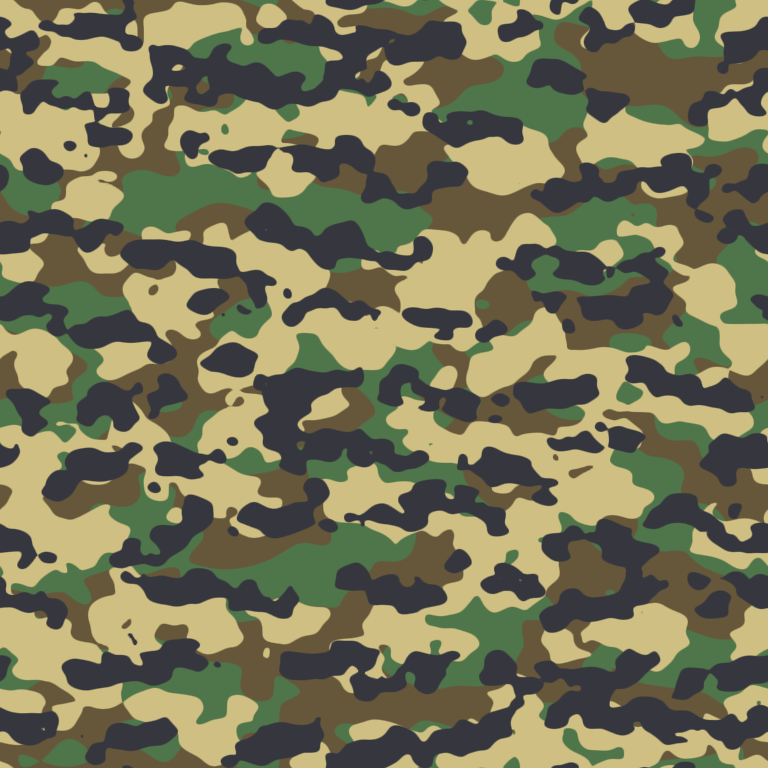
A WebGL 2 fragment shader for this pattern:

```glsl
#version 300 es
precision highp float;

uniform vec2 u_resolution;
out vec4 fragColor;

const float PI = 3.14159;
const int WAVES = 12;
const int LOBES = 6;

const vec3 TAN = vec3(0.81, 0.75, 0.51);
const vec3 BROWN = vec3(0.40, 0.34, 0.23);
const vec3 GREEN = vec3(0.31, 0.46, 0.29);
const vec3 CHARCOAL = vec3(0.21, 0.215, 0.245);

// Integer hash of a cell and a seed, from 0 to 1
float hash(vec2 cell, int seed) {
    uint h = uint(cell.x) * 73856093u ^ uint(cell.y) * 19349663u ^ uint(seed) * 83492791u;
    h = (h ^ (h >> 16)) * 0x7feb352du;
    h = (h ^ (h >> 15)) * 0x846ca68bu;
    h ^= h >> 16;
    return float(h >> 8) / 16777216.0;
}

float signedHash(vec2 cell, int seed) {
    return 2.0 * hash(cell, seed) - 1.0;
}

// Layered sines with whole wave numbers: tiles, unit variance
float waves(vec2 p, float frequency, int seed) {
    float sum = 0.0;
    for (int i = 0; i < WAVES; i++) {
        vec2 id = vec2(i, 0);
        float angle = PI * (float(i) + hash(id, seed)) / float(WAVES);
        float scale = frequency * mix(0.6, 1.4, hash(id, seed + 1));
        vec2 k = round(scale * vec2(cos(angle), 1.4 * sin(angle)));
        sum += sin(2.0 * PI * (dot(k, p) + hash(id, seed + 2)));
    }
    return sum * sqrt(2.0 / float(WAVES));
}

float smoothMin(float a, float b, float k) {
    float h = max(k - abs(a - b), 0.0) / k;
    return min(a, b) - 0.25 * h * h * k;
}

// Distance to one patch: a wandering row of merged discs
float patchDistance(vec2 q, vec2 cell, float span, float wander, vec2 radii, int seed) {
    float slope = 0.35 * signedHash(cell, seed);
    float d = 1.0;
    for (int i = 0; i < LOBES; i++) {
        int lobeSeed = seed + 2 * i + 1;
        float x = span * (float(i) / float(LOBES - 1) - 0.5);
        float y = slope * x + wander * signedHash(cell, lobeSeed);
        float radius = mix(radii.x, radii.y, hash(cell, lobeSeed + 1));
        d = smoothMin(d, length(q - vec2(x, y)) - radius, 0.012);
    }
    return d;
}

// Patches jittered in a wrapping grid whose rows are shifted at random
float patchLayer(vec2 p, vec2 grid, float span, float wander, vec2 radii, int seed) {
    vec2 g = p * grid;
    float d = 1.0;
    for (int j = -1; j <= 1; j++) {
        float row = floor(g.y) + float(j);
        float x = g.x + hash(vec2(0, mod(row, grid.y)), seed);
        for (int i = -1; i <= 1; i++) {
            float column = floor(x) + float(i);
            vec2 cell = mod(vec2(column, row), grid);
            vec2 jitter = 0.3 * vec2(signedHash(cell, seed + 1), signedHash(cell, seed + 2));
            vec2 q = (vec2(x - column, g.y - row) - 0.5 - jitter) / grid;
            d = smoothMin(d, patchDistance(q, cell, span, wander, radii, seed + 3), 0.008);
        }
    }
    return d;
}

// Ripples that make the outlines lobed
float ripple(vec2 p, int seed) {
    return 0.004 * waves(p, 9.0, seed) + 0.0035 * waves(p, 21.0, seed + 10);
}

// Antialiased coverage of the region where d is negative
float coverage(float d) {
    float w = 0.8 * fwidth(d);
    return 1.0 - smoothstep(-w, w, d);
}

void main() {
    vec2 p = gl_FragCoord.xy / u_resolution;

    // Broad green drifts over brown
    float green = waves(p, 4.0, 11) + 0.4 * waves(p, 11.0, 31) + 0.04;

    // Large tan patches, then slim charcoal ones on top
    float tan_ = patchLayer(p, vec2(6, 8), 0.13, 0.035, vec2(0.012, 0.038), 101) + ripple(p, 151);
    float charcoal = patchLayer(p, vec2(7, 11), 0.105, 0.016, vec2(0.008, 0.021), 201) + ripple(p, 251);

    vec3 color = mix(BROWN, GREEN, coverage(green));
    color = mix(color, TAN, coverage(tan_));
    color = mix(color, CHARCOAL, coverage(charcoal));
    fragColor = vec4(color, 1.0);
}
```
